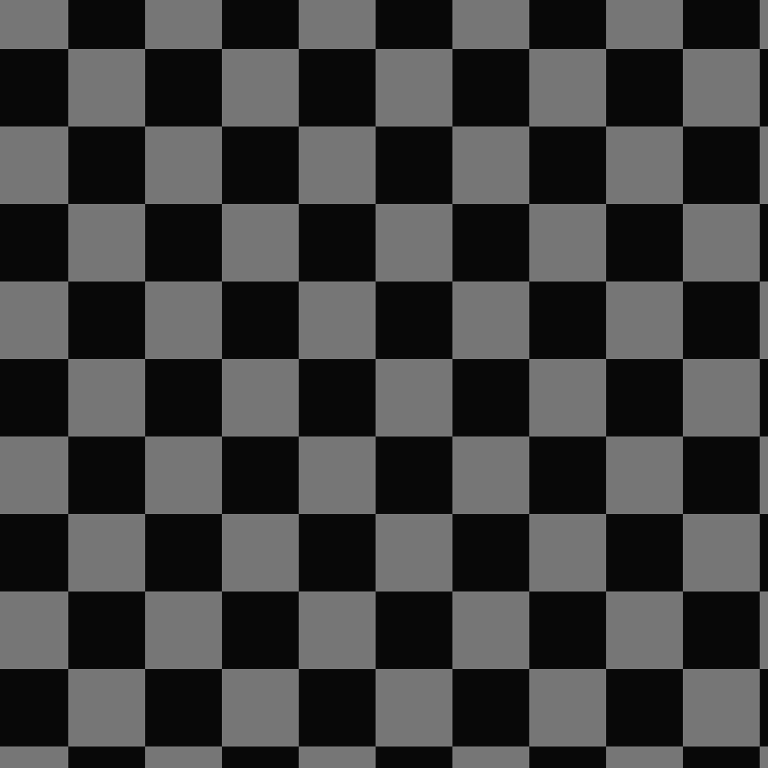
A WebGL 1 fragment shader for this pattern:

```glsl
precision highp float;

uniform vec2 u_resolution;

const vec2 CELL_SIZE = vec2(0.10004, 0.10091);
const vec2 GRID_ORIGIN = vec2(0.0889, 0.0280);
const float RIM_WIDTH = 0.0015;

const vec3 DARK = vec3(0.03);
const vec3 LIGHT = vec3(0.463);
const vec3 LIGHT_RIM = vec3(0.49);

// Signed distance to the nearest grid edge per axis, positive in even cells
vec2 signedEdgeDistance(vec2 uv, vec2 origin, vec2 size) {
  vec2 cell = (uv - origin) / size;
  return (0.5 - abs(mod(cell + 0.5, 2.0) - 1.0)) * size;
}

// Checker coverage: 1 in light squares, 0 in dark ones, smooth across edges
float checkerCoverage(vec2 edge, vec2 pixel) {
  vec2 side = clamp(2.0 * edge / pixel, -1.0, 1.0);
  return 0.5 + 0.5 * side.x * side.y;
}

// Faint brighter band just inside the square edges
float rimCoverage(vec2 edge, float width, float pixel) {
  float inset = min(abs(edge.x), abs(edge.y));
  return 1.0 - smoothstep(width - 0.5 * pixel, width + 0.5 * pixel, inset);
}

void main() {
  vec2 pixel = 1.0 / u_resolution;
  vec2 uv = gl_FragCoord.xy * pixel;

  vec2 edge = signedEdgeDistance(uv, GRID_ORIGIN, CELL_SIZE);
  float rim = rimCoverage(edge, RIM_WIDTH, max(pixel.x, pixel.y));
  vec3 lightSquare = mix(LIGHT, LIGHT_RIM, rim);

  vec3 color = mix(DARK, lightSquare, checkerCoverage(edge, pixel));
  gl_FragColor = vec4(color, 1.0);
}
```
